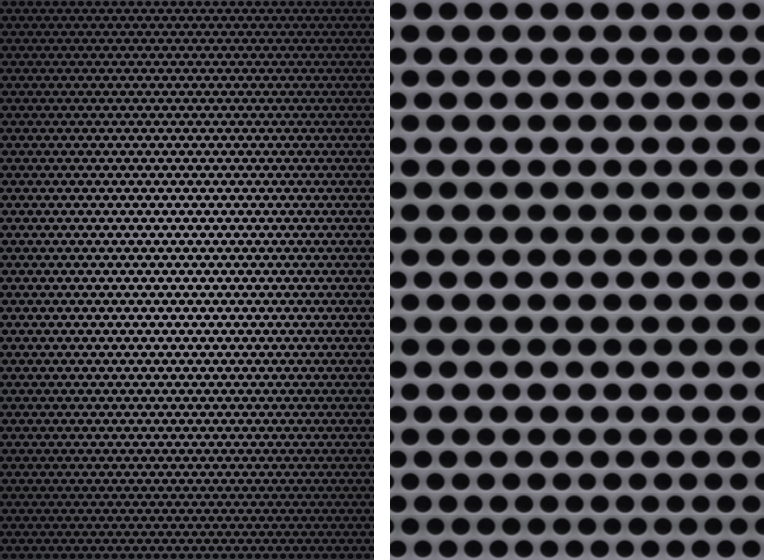
Left, the full canvas; right, a detail of the centre.
Reproduce this texture procedurally as a WebGL 2 fragment shader.

```glsl
#version 300 es
precision highp float;
// Perforated dark metal sheet: staggered rows of round holes with a lit lower lip,
// under a soft central light that fades to the corners. The strips between rows
// catch more light than the webs between holes; hashes vary size, tone and grain.

#define COLS 44.4          // holes across the width
#define ROWS 75.0          // rows down the height
#define PHASE 0.6          // sideways shift of the first row, in cells
#define HOLE_RADIUS 0.335  // in units of the horizontal pitch
#define HOLE_WIDTH 1.06    // width of a hole relative to its height
#define EDGE_SOFTNESS 0.065
#define LIP_GAIN 0.14      // strength of the lit and shaded hole rims
#define STRIP_GAIN 0.11    // extra light on the strips between rows
#define ROW_WEAR 0.04      // tone variation between rows
#define GRAIN 0.012

uniform vec2 u_resolution;
out vec4 outColor;

const float TAU = 6.28319;
const vec3 METAL_TINT = vec3(0.985, 0.998, 1.03);
const vec3 VIOLET_TINT = vec3(0.995, 0.98, 1.06);
const vec3 HOLE_COLOR = vec3(0.043, 0.043, 0.053);

float hash(vec2 p) {
    vec3 q = fract(vec3(p.xyx) * 0.1031);
    q += dot(q, q.yzx + 33.33);
    return fract((q.x + q.y) * q.z);
}

// Brightness of the sheet: a broad glow centred on the canvas
float sheetLight(vec2 uv) {
    vec2 fromCentre = uv * 2.0 - 1.0;
    return 0.165 + 0.315 * exp(-0.92 * dot(fromCentre, fromCentre));
}

void main() {
    vec2 uv = gl_FragCoord.xy / u_resolution;

    // Staggered cells, rows counted from the top
    float rowPos = (1.0 - uv.y) * ROWS;
    float row = floor(rowPos);
    float colPos = uv.x * COLS - PHASE - 0.5 * mod(row, 2.0) + 0.5;
    vec2 cell = vec2(floor(colPos), row);

    // Offset from the hole centre, in horizontal pitches, y upwards
    float rowPitch = (u_resolution.y / ROWS) / (u_resolution.x / COLS);
    vec2 offset = vec2(fract(colPos) - 0.5, (0.5 - fract(rowPos)) * rowPitch);
    offset.x /= HOLE_WIDTH;
    float radius = HOLE_RADIUS + 0.016 * (hash(cell) - 0.5);
    float edge = length(offset) - radius;
    float softness = max(EDGE_SOFTNESS, 0.5 * COLS / u_resolution.x);

    // Metal: glow, bright strips, row wear, and rims lit below and shaded above
    float light = sheetLight(uv);
    float rowNoise = hash(vec2(row, 7.0));
    float rim = exp(-pow((edge - 0.06) / 0.09, 2.0));
    float lit = -offset.y / max(length(offset), 0.001);
    float strip = cos(TAU * rowPos);
    float tone = light * (1.0 + LIP_GAIN * rim * lit + STRIP_GAIN * strip
        + ROW_WEAR * (2.0 * rowNoise - 1.0));
    vec3 metal = tone * mix(METAL_TINT, VIOLET_TINT, rowNoise);

    // Hole: nearly black, with a faint glimpse of its lower wall
    float wall = smoothstep(0.05, radius, -offset.y - 0.3 * offset.x);
    vec3 hole = HOLE_COLOR + 0.12 * light * wall;

    vec3 color = mix(hole, metal, smoothstep(-softness, softness, edge));
    float speck = hash(floor(uv * vec2(342.0, 512.0)) + 19.0);
    color += GRAIN * (speck - 0.5);
    outColor = vec4(color, 1.0);
}
```
